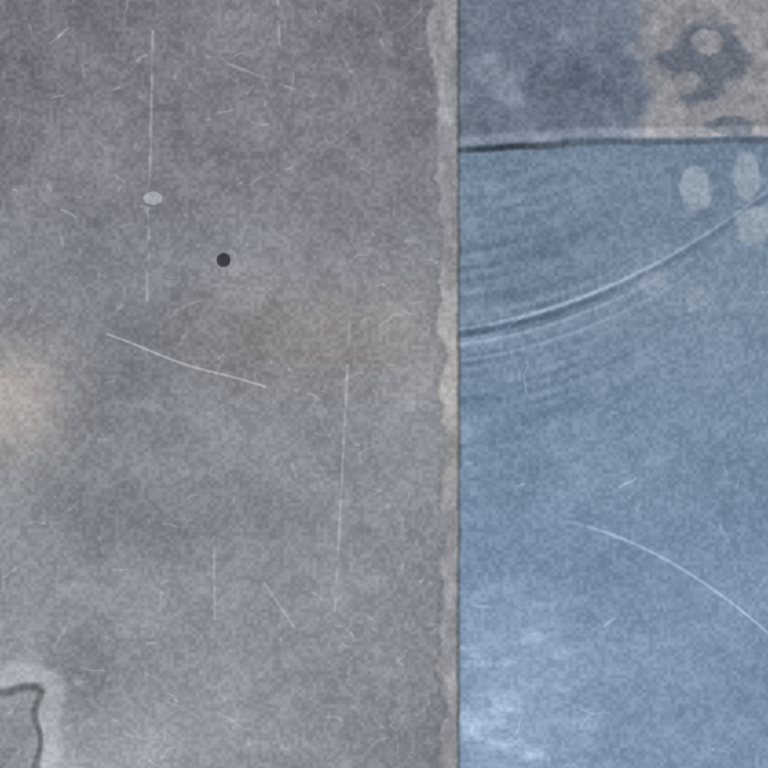
A Shadertoy shader for this texture:

```glsl
// Worn slate paving: a scuffed grey slab beside two blue ones, split by mortar.
// Value noise gives grain and stains, distances give joints and marks,
// and a jittered cell grid scatters fine scratches.

float hash(vec2 p) {
    vec3 q = fract(p.xyx * 0.1031);
    q += dot(q, q.yzx + 33.33);
    return fract((q.x + q.y) * q.z);
}

float noise(vec2 p) {
    vec2 i = floor(p), f = fract(p), e = vec2(1, 0);
    f *= f * (3.0 - 2.0 * f);
    return mix(mix(hash(i), hash(i + e), f.x),
               mix(hash(i + e.yx), hash(i + 1.0), f.x), f.y);
}

// Fractal noise centred on zero
float fbm(vec2 p) {
    float sum = -0.48, amp = 0.5;
    for (int i = 0; i < 5; i++, amp *= 0.5) {
        sum += amp * noise(p);
        p = mat2(1.6, 1.2, -1.2, 1.6) * p + 7.3;
    }
    return sum;
}

float segment(vec2 p, vec2 a, vec2 b) {
    vec2 d = b - a;
    return length(p - a - d * clamp(dot(p - a, d) / dot(d, d), 0.0, 1.0));
}

float line(float dist, float width) {
    float aa = 0.7 / iResolution.y;
    return 1.0 - smoothstep(width * 0.3 - aa, width + aa, abs(dist));
}

float glow(vec2 p, float x, float y, float w, float h) {
    vec2 d = (p - vec2(x, y)) / vec2(w, h);
    return exp(-dot(d, d));
}

// Ragged ellipse: centre in xy, radii in zw
float blot(vec2 p, vec4 e) {
    return 1.0 - smoothstep(0.8, 1.1, length((p - e.xy) / e.zw) + 0.9 * fbm(p * 38.0));
}

// Short random strokes, mostly upright or level
float scuffs(vec2 p, float cells, float density) {
    vec2 q = p * cells, bend = 0.22 * vec2(noise(q * 3.0), noise(q * 3.0 + 19.0));
    float sum = 0.0;
    for (int k = 0; k < 9; k++) {
        vec2 c = floor(q) + vec2(k % 3, k / 3) - 1.0;
        float turn = hash(c + 41.0), size = hash(c + 5.0);
        float angle = (turn < 0.55 ? 1.57 : 0.0) + 1.5 * hash(c + 67.0) - 0.75;
        vec2 mid = c + vec2(hash(c + 11.0), hash(c + 23.0));
        vec2 arm = vec2(cos(angle), sin(angle)) * mix(0.04, 0.5, size * size);
        float d = segment(q + bend, mid - arm, mid + arm) / cells;
        sum = max(sum, line(d, 0.0026) * step(hash(c + cells), density) * (0.35 + 0.65 * turn));
    }
    return sum * smoothstep(0.15, 0.65, noise(p * 90.0));
}

vec3 greySlab(vec2 p, float stain) {
    vec3 col = mix(vec3(0.52, 0.535, 0.56), vec3(0.465, 0.465, 0.505), smoothstep(0.35, 1.0, p.y));
    col += 0.17 * stain + 0.06 * glow(p, 0.15, 0.0, 0.22, 0.12);
    col += vec3(0.16, 0.12, 0.08) * glow(p, 0.02, 0.48, 0.065, 0.075);
    col += vec3(0.08, 0.055, 0.03) * glow(p, 0.43, 0.57, 0.16, 0.07);

    // Wear, thickest low down and near the joint
    float wear = 0.35 + 0.35 * glow(p, 0.45, 0.52, 0.13, 0.16)
               + 0.3 * smoothstep(0.3, 0.1, p.y) + 0.2 * smoothstep(0.65, 0.95, p.y);
    float marks = 0.55 * scuffs(p, 17.0, wear) + 0.7 * scuffs(p + 3.7, 34.0, wear * 0.7);
    marks += 0.35 * smoothstep(0.13, 0.3, fbm(p * 32.0)) * wear;

    // Long scratches, end to end
    vec4 cuts[6] = vec4[](vec4(0.27, 0.927, 0.42, 0.87), vec4(0.199, 0.96, 0.192, 0.61),
        vec4(0.362, 1, 0.365, 0.91), vec4(0.456, 0.59, 0.436, 0.2),
        vec4(0.278, 0.3, 0.28, 0.18), vec4(0.345, 0.24, 0.385, 0.18));
    float broken = smoothstep(0.2, 0.6, noise(p * 75.0));
    for (int i = 0; i < 6; i++)
        marks += 0.65 * broken * line(segment(p, cuts[i].xy, cuts[i].zw), 0.003);
    float sag = 0.006 * glow(p, 0.24, 0.53, 0.06, 0.1);
    marks += line(segment(p + vec2(0, sag), vec2(0.14, 0.565), vec2(0.345, 0.497)), 0.0023);
    marks += blot(p, vec4(0.198, 0.742, 0.012, 0.008));
    col = mix(col, vec3(0.77, 0.78, 0.8), min(0.6 * marks, 0.8));
    col *= 1.0 - 0.55 * blot(p, vec4(0.292, 0.661, 0.009, 0.009));

    // Chipped corner stone with a pale rim
    vec2 d = p - vec2(0.04, 0.09) + 0.016 * noise(p * 28.0) - 0.008;
    float corner = length(max(d, 0.0)) + min(max(d.x, d.y), 0.0) - 0.012;
    col += 0.1 * line(corner - 0.018, 0.022);
    return col * (1.0 - 0.3 * line(corner, 0.007));
}

vec3 blueSlabs(vec2 p, float stain) {
    float u = p.x - 0.6, v = p.x - 0.72, cloud = fbm(p * 24.0);
    vec3 col = mix(vec3(0.48, 0.565, 0.66), vec3(0.45, 0.52, 0.595), smoothstep(0.2, 0.75, p.y));
    // Sweeping saw arcs
    float sweep = p.y - 0.572 - 0.135 * u - 0.79 * u * u, fade = smoothstep(0.42, 0.1, u);
    col += 0.13 * stain + 0.06 * line(sweep, 0.004) - 0.05 * line(sweep + 0.008, 0.006);
    for (float i = 0.0; i < 3.0; i++) col += 0.08 * fade * line(sweep + 0.021 * i, 0.004);
    col += 0.14 * glow(p, 0.6, 0.59, 0.2, 0.2) * (noise(vec2(u * 8.0, sweep * 130.0)) - 0.5);
    col += 0.13 * line(p.y - 0.325 + 0.18 * v + 1.26 * v * v, 0.0035) * smoothstep(0.0, 0.08, v);
    // Frosted lower edge, pale spots
    float frost = smoothstep(0.27, 0.17, p.y + 0.12 * stain) * smoothstep(0.9, 0.63, p.x);
    col += frost * (0.05 + 0.4 * max(fbm(p * vec2(26, 65)), 0.0)) + 0.12 * scuffs(p, 19.0, 0.22);
    vec4 spots[5] = vec4[](vec4(0.905, 0.757, 0.024, 0.032), vec4(0.972, 0.768, 0.018, 0.032),
        vec4(0.982, 0.708, 0.026, 0.026), vec4(0.85, 0.63, 0.02, 0.017), vec4(0.907, 0.613, 0.016, 0.016));
    for (int i = 0; i < 5; i++)
        col = mix(col, vec3(0.61, 0.66, 0.71), blot(p, spots[i]) * (i < 3 ? 0.75 : 0.35));
    // Upper slab: crust around a dark island
    vec3 top = vec3(0.43, 0.475, 0.535) + 0.22 * stain + 0.35 * max(cloud, 0.0);
    vec3 crust = vec3(0.56, 0.56, 0.585) + 0.2 * fbm(p * 70.0);
    top = mix(top, crust, smoothstep(0.82, 0.86, p.x + 0.08 * cloud));
    float island = max(blot(p, vec4(0.917, 0.922, 0.056, 0.06)), blot(p, vec4(0.953, 0.836, 0.036, 0.015)));
    float core = max(blot(p, vec4(0.92, 0.947, 0.022, 0.018)), blot(p, vec4(0.893, 0.893, 0.02, 0.016)));
    top = mix(top, vec3(0.38, 0.41, 0.46), 0.85 * island * (1.0 - 0.9 * core));
    // Level joint, deepest at left
    float joint = p.y - 0.809 - 0.012 * smoothstep(0.6, 0.8, p.x) + 0.006 * noise(p * 24.0) - 0.003;
    col = mix(col, top, smoothstep(-0.003, 0.003, joint)) + 0.1 * line(joint - 0.007, 0.009);
    return col * (1.0 - line(joint + 0.005, 0.006) * (0.22 + 0.28 * glow(p, 0.66, 0.81, 0.06, 0.06)));
}

void mainImage(out vec4 fragColor, in vec2 fragCoord) {
    vec2 p = fragCoord / iResolution.xy;
    float stain = fbm(p * 9.0), wobble = fbm(p * vec2(12, 26)), edge = p.x - 0.597 + 0.003 * wobble;
    vec3 col = edge < 0.0 ? greySlab(p, stain) : blueSlabs(p, stain);
    // Upright mortar: ragged left rim, shaded right rim
    float left = p.x - 0.573 + 0.018 * smoothstep(0.75, 1.0, p.y) + 0.032 * wobble;
    vec3 paste = vec3(0.59, 0.595, 0.615) + 0.28 * fbm(p * vec2(75, 28));
    paste += vec3(0.06, 0.045, 0.02) * glow(p, 0.58, 0.5, 0.05, 0.15);
    col = mix(col, paste, 0.9 * smoothstep(-0.006, 0.006, left) * smoothstep(0.002, -0.002, edge));
    col -= 0.05 * line(left, 0.005);
    col *= 1.0 - 0.24 * line(edge, 0.004);
    // Stone grain
    col += 0.09 * noise(p * 210.0) - 0.045 + 0.07 * fbm(p * 65.0);
    fragColor = vec4(col, 1.0);
}
```
